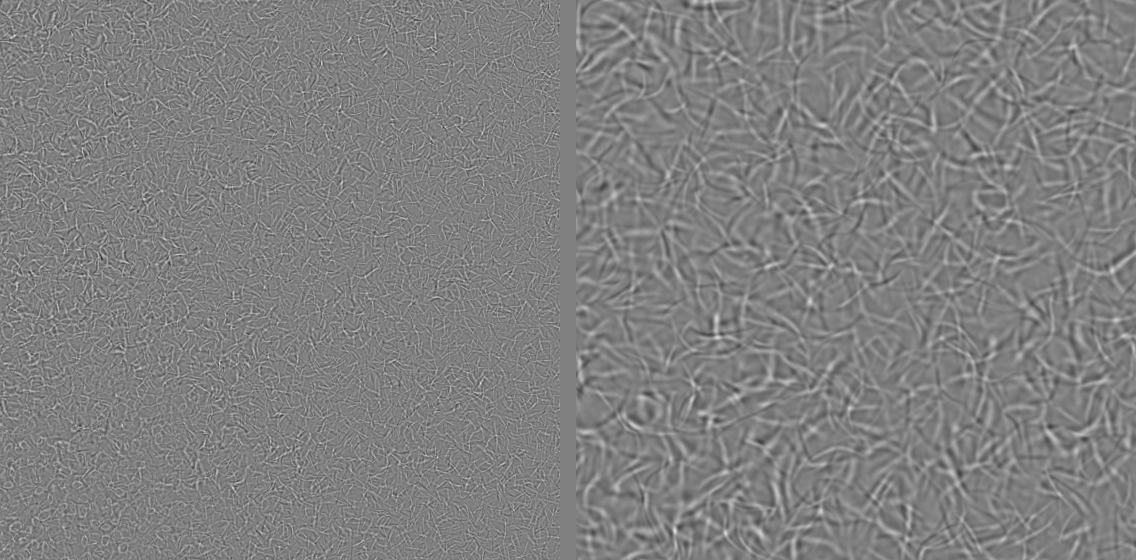
Left, the full canvas; right, a detail of the centre.
This texture is drawn by a three.js fragment shader. Its source:

```glsl
varying vec2 vUv;

vec3 hash3(vec3 p) {
  p = fract(p * vec3(0.1031, 0.1030, 0.0973));
  p += dot(p, p.yxz + 33.33);
  return fract((p.xxy + p.yxx) * p.zyx);
}

float gradientDot(vec2 cell, vec2 offset) {
  float angle = 6.2832 * hash3(vec3(cell, 7.0)).x;
  return dot(vec2(cos(angle), sin(angle)), offset);
}

float gradientNoise(vec2 p) {
  vec2 i = floor(p), f = fract(p);
  vec2 u = f * f * f * (f * (f * 6.0 - 15.0) + 10.0);
  vec2 e = vec2(1.0, 0.0);
  return mix(mix(gradientDot(i, f), gradientDot(i + e, f - e), u.x),
             mix(gradientDot(i + e.yx, f - e.yx), gradientDot(i + 1.0, f - 1.0), u.x), u.y);
}

// Bright ridge with dark flanks, averaging to zero
float ridge(float x) {
  return (1.0 - x * x) * exp(-0.5 * x * x);
}

// Tapered, slightly bent fibres scattered over a jittered grid
float fibres(vec2 p, float cells, float width, float curl, float seed) {
  vec2 q = p * cells;
  vec2 home = floor(q);
  float sum = 0.0;
  for (int y = -1; y <= 1; y++) {
    for (int x = -1; x <= 1; x++) {
      for (int k = 0; k < 2; k++) {
        vec2 cell = home + vec2(x, y);
        vec3 place = hash3(vec3(cell, seed + float(k)));
        vec3 kind = hash3(vec3(cell, seed + float(k) + 50.0));
        vec2 d = q - cell - place.xy;
        float angle = 6.2832 * place.z;
        float c = cos(angle), s = sin(angle);
        d = vec2(c * d.x + s * d.y, c * d.y - s * d.x);
        float along = d.x / mix(0.4, 0.9, kind.x);
        float across = d.y + (kind.y - 0.5) * curl * d.x * d.x;
        float taper = max(1.0 - along * along, 0.0);
        float strength = kind.z < 0.28 ? -0.3 - 1.8 * kind.z : kind.z * kind.z + 0.2;
        sum += strength * taper * ridge(across / (cells * width * mix(0.75, 1.3, kind.y)));
      }
    }
  }
  return sum;
}

// Small oval loops
float loops(vec2 p, float cells) {
  vec2 q = p * cells;
  vec2 home = floor(q);
  float sum = 0.0;
  for (int y = -1; y <= 1; y++) {
    for (int x = -1; x <= 1; x++) {
      vec2 cell = home + vec2(x, y);
      vec3 place = hash3(vec3(cell, 91.0));
      vec3 kind = hash3(vec3(cell, 92.0));
      vec2 d = q - cell - place.xy;
      float angle = 6.2832 * place.z;
      float c = cos(angle), s = sin(angle);
      d = vec2(c * d.x + s * d.y, c * d.y - s * d.x) * vec2(0.85, 1.25);
      float rim = ridge((length(d) - mix(0.2, 0.42, kind.x)) / 0.095);
      sum += rim * mix(0.3, 1.0, kind.y) * (0.75 + 0.25 * d.x / (length(d) + 0.01));
    }
  }
  return sum;
}

void main() {
  // Fibres grow coarser to the left and curl into loops at the lower left
  float patches = gradientNoise(vUv * 9.0 + 3.0);
  float coarse = clamp(1.0 - vUv.x + 0.5 * patches, 0.0, 1.0);
  float curled = 1.0 - smoothstep(0.08, 0.42, length(vUv - vec2(0.12, 0.1)) + 0.22 * patches);
  vec2 wobble = vec2(gradientNoise(vUv * 45.0), gradientNoise(vUv * 45.0 + 71.0));
  vec2 p = vUv + wobble * mix(0.002, 0.006, coarse);
  float width = mix(0.00145, 0.0019, coarse);
  float curl = mix(0.5, 1.6, coarse);

  float weave = 0.0;
  for (int i = 0; i < 4; i++) {
    float layer = float(i);
    weave += fibres(p + 0.37 * layer, 38.0 + 5.0 * layer, width, curl, 10.0 * layer);
  }
  weave *= 1.0 - 0.35 * curled;
  weave += 0.8 * fibres(p, 13.0, 0.0014, 0.3, 60.0) * smoothstep(-0.15, 0.35, patches);
  weave += 1.1 * curled * loops(p, 44.0);

  // Fine grain between the fibres
  float grain = gradientNoise(vUv * 190.0) + 0.6 * gradientNoise(vUv * 310.0 + 17.0);

  float contrast = 0.1 + 0.02 * coarse + 0.02 * patches;
  float tone = 0.502 + contrast * weave + 0.045 * grain;
  gl_FragColor = vec4(vec3(clamp(tone, 0.2, 0.88)), 1.0);
}
```
